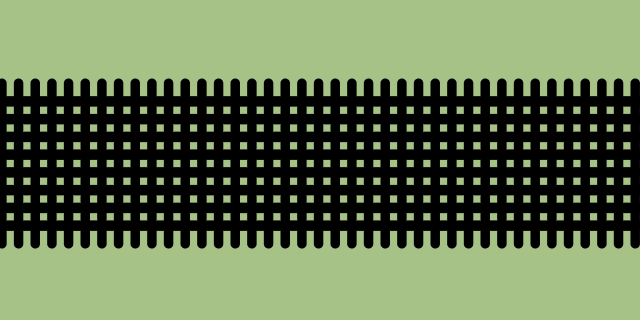
A Shadertoy shader for this pattern:

```glsl
#define PAPER vec3(0.65, 0.76, 0.53)
#define INK vec3(0.0)
#define PITCH vec2(0.05208, 0.05547)  // column and row spacing
#define FIRST_COLUMN 0.0060
#define BAND_CENTER 0.4890
#define ROWS 8.0
#define COLUMN_RADIUS 0.0148
#define ROW_RADIUS 0.0164
#define COLUMN_REACH 0.2656           // half height including the round caps

// Vertical bars with round ends, repeated along x
float columnDistance(vec2 p) {
    float x = (fract((p.x - FIRST_COLUMN) / PITCH.x + 0.5) - 0.5) * PITCH.x;
    float y = max(abs(p.y) - (COLUMN_REACH - COLUMN_RADIUS), 0.0);
    return length(vec2(x, y)) - COLUMN_RADIUS;
}

// A limited stack of horizontal bars, centered on y = 0
float rowDistance(float y) {
    float middle = 0.5 * (ROWS - 1.0);
    float row = clamp(floor(y / PITCH.y + middle + 0.5), 0.0, ROWS - 1.0);
    return abs(y - (row - middle) * PITCH.y) - ROW_RADIUS;
}

void mainImage(out vec4 fragColor, in vec2 fragCoord) {
    // Canvas height is one unit
    vec2 p = fragCoord / iResolution.y;
    p.y -= BAND_CENTER;

    // Union of both sets of bars, smoothed over one pixel
    float d = min(columnDistance(p), rowDistance(p.y));
    float coverage = clamp(0.5 - d * iResolution.y, 0.0, 1.0);

    fragColor = vec4(mix(PAPER, INK, coverage), 1.0);
}
```
